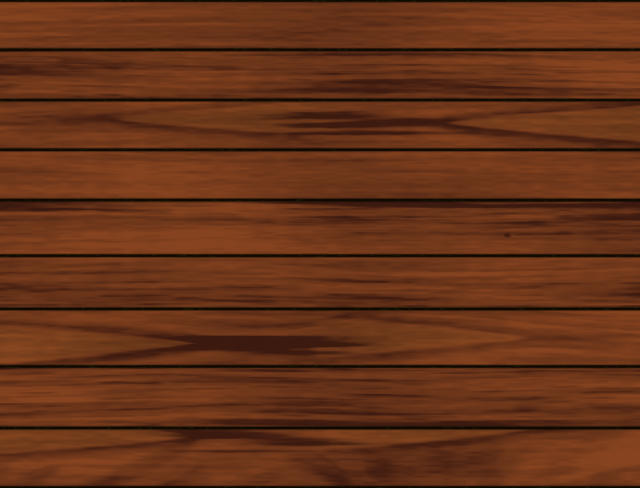
Give the GLSL for this texture, as a WebGL 2 fragment shader.

```glsl
#version 300 es
precision highp float;
// Nine horizontal reddish-brown wood planks with streaked and arched grain.
uniform vec2 u_resolution;
out vec4 outColor;

const int PLANKS = 9;
const vec3 LIGHT_WOOD = vec3(0.53, 0.264, 0.122);
const vec3 MID_WOOD = vec3(0.42, 0.208, 0.10);
const vec3 DEEP_WOOD = vec3(0.235, 0.10, 0.06);
const vec3 SEAM_COLOR = vec3(0.06, 0.035, 0.0);
const vec3 SEAM_MOSS = vec3(0.09, 0.11, 0.03);
const float SEAM_HALF = 0.0021;
const float SHADOW_WIDTH = 0.0065;
const float TIP_NEAR = 0.17;    // first arch tip, in canvas widths
const float TIP_FAR = 0.69;     // second arch tip
const float ARCH_SPREAD = 0.85;
const vec2 LENS_CENTER = vec2(0.59, -0.03);
const vec2 LENS_SIZE = vec2(0.16, 0.25);
const vec2 KNOT = vec2(0.793, 0.517);

// Seam heights from bottom to top, uneven like the boards themselves.
const float SEAMS[10] = float[10](0.001, 0.123, 0.249, 0.367, 0.476,
                                  0.590, 0.693, 0.795, 0.898, 0.999);
// Per plank: streak strength, streak tilt to the top, arch center, arch direction (0 = none).
const vec4 GRAIN[9] = vec4[9](
    vec4(0.75, -0.2, 0.88, -1.0), vec4(1.05, 0.0, 0.5, 0.0), vec4(0.45, 0.0, 0.40, -1.0),
    vec4(0.85, -0.4, 0.5, 0.0), vec4(0.80, 0.9, 0.5, 0.0), vec4(0.30, 0.5, 0.5, 0.0),
    vec4(0.45, 0.0, 0.53, 1.0), vec4(1.0, -0.15, 0.5, 0.0), vec4(0.40, -0.4, 0.5, 0.0));

float hash(vec2 p) {
    return fract(sin(dot(p, vec2(127.1, 311.7))) * 43758.5453);
}

float noise(vec2 p) {
    vec2 i = floor(p), f = fract(p);
    f = f * f * (3.0 - 2.0 * f);
    return mix(mix(hash(i), hash(i + vec2(1, 0)), f.x),
               mix(hash(i + vec2(0, 1)), hash(i + vec2(1, 1)), f.x), f.y);
}

// Signed distance across a pointed arch that opens to the right; negative inside.
float arch(vec2 p, float tip) {
    float along = p.x - tip;
    return abs(p.y) - ARCH_SPREAD * pow(max(along, 0.0), 0.75) + 0.9 * max(-along, 0.0);
}

// Dark line that is crisp inside the arch and fades outward.
float rim(float edge) {
    return smoothstep(-0.05, 0.02, edge) * (1.0 - smoothstep(0.02, 0.20, edge));
}

// Arched figure: x = darkness, y = pale heart, z = distance that bends nearby grain.
vec3 archFigure(vec2 p, float grain) {
    float nearEdge = arch(p - vec2(0.0, 0.10), TIP_NEAR);
    float farEdge = arch(p, TIP_FAR);
    float handover = smoothstep(0.36, 0.58, p.x);
    float nearPart = (1.0 - handover) * smoothstep(0.02, 0.17, p.x);
    float dark = 0.42 * rim(nearEdge) * nearPart
               + 0.48 * rim(farEdge) * smoothstep(0.58, 0.70, p.x);
    dark *= 0.55 + 0.9 * grain;
    float lens = length((p - LENS_CENTER) / LENS_SIZE);
    dark += 0.66 * (1.0 - smoothstep(0.15, 1.15, lens + 1.1 * (grain - 0.5)));
    float lead = length((p - vec2(0.08, 0.06)) / vec2(0.13, 0.28));
    dark += 0.26 * (1.0 - smoothstep(0.1, 1.0, lead + 0.6 * (grain - 0.5)));
    float heart = max(smoothstep(0.0, -0.08, nearEdge) * (1.0 - handover),
                      smoothstep(0.0, -0.08, farEdge));
    return vec3(dark, heart, mix(nearEdge, farEdge, handover));
}

void main() {
    vec2 uv = gl_FragCoord.xy / u_resolution;
    float pixel = 1.0 / u_resolution.y;

    // Find the plank and the distance to its nearest seam.
    int plank = 0;
    float gap = abs(uv.y - SEAMS[PLANKS]);
    for (int i = 0; i < PLANKS; i++) {
        if (uv.y >= SEAMS[i]) plank = i;
        gap = min(gap, abs(uv.y - SEAMS[i]));
    }
    float height = SEAMS[plank + 1] - SEAMS[plank];
    float v = (uv.y - SEAMS[plank]) / height;
    vec4 kind = GRAIN[plank];
    float seed = 17.0 * float(plank);

    // Grain coordinates, gently waved along the plank.
    float wave = 0.014 * (noise(vec2(uv.x * 3.0 + seed, uv.y * 9.0)) - 0.5);
    vec2 g = vec2(uv.x + seed, uv.y + wave);
    float fibre = noise(g * vec2(50.0, 220.0));
    float grain = noise(g * vec2(6.0, 120.0));
    float cloud = noise(g * vec2(4.0, 20.0));
    float drift = noise(g * vec2(3.0, 7.0) + 5.0);

    // Arched planks bend their streaks around the heart.
    vec3 figure = vec3(0.0);
    float streakY = g.y;
    if (kind.w != 0.0) {
        float x = kind.w > 0.0 ? uv.x : 1.0 - uv.x;
        figure = archFigure(vec2(x, v - kind.z + wave * 5.0), grain);
        streakY = mix(g.y, figure.z * height + wave, 0.6);
    }
    // Long bands, thin lines and short pores.
    float broad = noise(vec2(g.x * 2.5, streakY * 75.0 + seed));
    float lines = noise(vec2(g.x * 5.0, streakY * 135.0 + seed));
    float pores = noise(vec2(g.x * 17.0, streakY * 180.0 + seed));
    float streak = 0.24 * smoothstep(0.4, 0.9, broad) + 0.27 * smoothstep(0.5, 0.9, lines)
                 + 0.20 * smoothstep(0.55, 0.92, pores);
    streak *= kind.x * clamp(1.0 + 2.0 * kind.y * (v - 0.5), 0.1, 1.8) * (1.0 - 0.7 * figure.y);

    // Combine tones, then map them to wood colors.
    float tone = 0.76 + 0.20 * (fibre - 0.5) + 0.30 * (grain - 0.5);
    tone += 0.30 * (cloud - 0.5) + 0.34 * (drift - 0.5);
    tone -= 1.15 * streak + figure.x + 0.06 * figure.y;
    tone -= 0.14 * exp(-pow((uv.x - 0.52) / 0.13, 2.0));
    float knot = length((uv - KNOT) * vec2(1.3, 1.8) + 0.004 * (fibre - 0.5));
    tone -= 0.45 * (1.0 - smoothstep(0.003, 0.012, knot));
    vec3 color = mix(DEEP_WOOD, MID_WOOD, smoothstep(-0.1, 0.6, tone));
    color = mix(color, LIGHT_WOOD, smoothstep(0.48, 1.0, tone));
    color.g += 0.012 * figure.y;

    // Seams with a soft shadow and faint mossy specks.
    color *= mix(0.66, 1.0, smoothstep(SEAM_HALF, SHADOW_WIDTH, gap));
    float speck = smoothstep(0.6, 0.9, noise(uv * vec2(170.0, 300.0)));
    vec3 seam = mix(SEAM_COLOR, SEAM_MOSS, 0.6 * speck);
    color = mix(seam, color, smoothstep(SEAM_HALF - 0.5 * pixel, SEAM_HALF + pixel, gap));
    outColor = vec4(color, 1.0);
}
```
